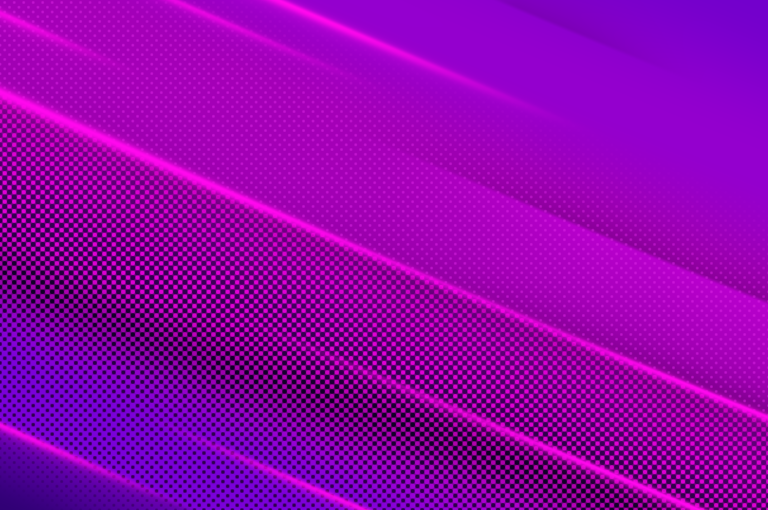
A Shadertoy shader for this background:

```glsl
// Diagonal violet and magenta folds with glowing ridges and a halftone dot screen.
#define DOT_PITCH 0.0186
#define DOT_SOFTNESS 0.26
#define FOLD_SLOPE 0.445
#define FOLD_BEND 0.014
#define MAIN_FOLD 0.820
#define HOT_PINK vec3(1.0, 0.03, 0.93)
#define MAGENTA vec3(0.70, 0.0, 0.78)
#define PURPLE vec3(0.58, 0.0, 0.81)
#define VIOLET vec3(0.45, 0.0, 0.80)
#define INK vec3(0.17, 0.0, 0.29)

// Height across the folds: constant along each ridge.
float foldHeight(vec2 p) {
    return p.y + FOLD_SLOPE * p.x - FOLD_BEND * p.x * p.x;
}

// Falloff with separate widths above and below a ridge.
float ridge(float d, float above, float below) {
    float t = d > 0.0 ? d / above : d / below;
    return exp(-t * t);
}

// A thin bright crest over a wider, fainter bloom.
float crest(float d, float width) {
    return 0.72 * ridge(d, 0.6 * width, width) + 0.28 * ridge(d, 1.2 * width, 2.6 * width);
}

// One-sided shade that starts at an edge and fades with distance.
float shade(float d, float reach) {
    return smoothstep(-0.006, 0.006, d) * exp(-max(d, 0.0) / reach);
}

// Weight of a ridge that fades in and out along x.
float span(float x, float start, float full, float fade, float end) {
    return smoothstep(start, full, x) * (1.0 - smoothstep(fade, end, x));
}

// Staggered dot field from 0 to 1, a checkerboard at one half.
float dotField(vec2 p) {
    vec2 wave = cos(6.2831853 * p / DOT_PITCH);
    return 0.5 + 0.5 * wave.x * wave.y;
}

float dots(float field, float threshold) {
    return smoothstep(threshold - DOT_SOFTNESS, threshold + DOT_SOFTNESS, field);
}

vec3 upperFolds(vec2 p, float h, float field) {
    vec3 col = mix(MAGENTA * 0.92, PURPLE, smoothstep(1.05, 1.30, h));
    col = mix(col, VIOLET, smoothstep(1.32, 1.64, h));

    // Lit sheet on the right, with the shadow lying over its edge.
    float right = smoothstep(0.65, 1.2, p.x);
    col = mix(col, MAGENTA * 1.04, right * shade(1.045 - h, 0.12));
    col *= 1.0 - 0.18 * right * shade(h - 1.045, 0.05);
    col *= 1.0 - 0.12 * span(p.x, 0.92, 1.02, 1.1, 1.4) * shade(h - 1.42, 0.05);

    // Shadow resting on the main ridge.
    col *= 1.0 - mix(0.08, 0.32, smoothstep(0.5, 1.5, p.x)) * shade(h - MAIN_FOLD, 0.045);

    // Fine light dots that vanish toward the upper right.
    float strength = 0.65 * (1.0 - smoothstep(1.02, 1.26, h));
    return mix(col, vec3(0.86, 0.15, 0.90), strength * dots(field, 0.86));
}

vec3 lowerFolds(vec2 p, float h, float field) {
    float violetMix = 1.0 - smoothstep(0.28, 0.56, h);
    vec3 light = mix(vec3(0.88, 0.0, 0.84), vec3(0.48, 0.0, 0.85), violetMix);
    vec3 dark = mix(INK, vec3(0.42, 0.0, 0.52), smoothstep(0.55, 0.82, h));

    // Dark valley between the broad folds.
    float valley = mix(0.465, 0.535, smoothstep(0.2, 1.2, p.x));
    float depth = ridge(h - valley, 0.06, 0.07);
    light *= 1.0 - 0.2 * depth;
    dark = mix(dark, vec3(0.02, 0.0, 0.10), 0.8 * depth);

    // Dots widen downhill until only dark holes remain.
    float threshold = mix(0.28, 0.56, smoothstep(0.22, 0.62, h));
    vec3 col = mix(dark, light, dots(field, threshold));

    // Smooth indigo corner below the last ridge.
    float corner = 1.0 - smoothstep(0.156, 0.174, h);
    vec3 indigo = mix(vec3(0.19, 0.0, 0.46), vec3(0.38, 0.0, 0.68), smoothstep(0.0, 0.17, h));
    indigo *= 1.0 - 0.35 * (1.0 - dots(field, 0.18)) * smoothstep(0.02, 0.15, h);
    col = mix(col, indigo, corner);
    return col * (1.0 - 0.18 * shade(MAIN_FOLD - 0.012 - h, 0.035));
}

void mainImage(out vec4 fragColor, in vec2 fragCoord) {
    vec2 p = fragCoord / iResolution.y;
    float h = foldHeight(p);
    float field = dotField(p);

    float upper = smoothstep(MAIN_FOLD - 0.003, MAIN_FOLD + 0.003, h);
    vec3 col = mix(lowerFolds(p, h, field), upperFolds(p, h, field), upper);

    // Glowing ridges, from the top down.
    float glow = crest(h - 1.238, 0.011) * span(p.x, 0.2, 0.5, 0.6, 1.2);
    glow = max(glow, 0.75 * crest(h - 1.150, 0.009) * span(p.x, 0.1, 0.3, 0.36, 0.78));
    glow = max(glow, 0.85 * crest(h - 0.975, 0.010) * (1.0 - smoothstep(0.0, 0.3, p.x)));
    float mainWidth = mix(0.017, 0.009, smoothstep(0.0, 0.8, p.x));
    float mainGlow = 1.0 - 0.35 * span(p.x, 0.5, 0.95, 1.05, 1.35);
    glow = max(glow, mainGlow * crest(h - MAIN_FOLD, mainWidth));
    glow = max(glow, crest(h - 0.584, 0.010) * smoothstep(0.35, 1.2, p.x));
    glow = max(glow, 0.9 * crest(h - 0.311, 0.009) * smoothstep(0.25, 0.65, p.x));
    glow = max(glow, 0.9 * crest(h - 0.167, 0.010) * (1.0 - smoothstep(0.05, 0.42, p.x)));

    fragColor = vec4(mix(col, HOT_PINK, glow), 1.0);
}
```
